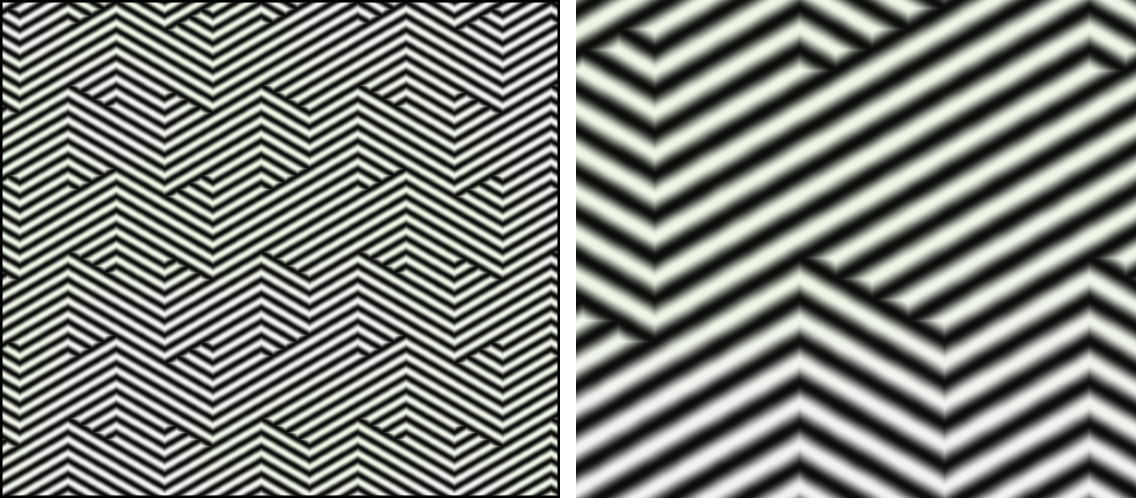
Left: the whole. Right: its middle third, enlarged.
Give the GLSL for this pattern, as a WebGL 2 fragment shader.

```glsl
#version 300 es
precision highp float;
// Interlocking zigzag maze: columns of parallel slanted stripes, soft black on white.
// All columns share one stripe phase; every second column flips its slope inside
// repeating trapezoids, and the trapezoid edges are drawn as black stripes.

#define COLUMN 0.08626   // column width, in canvas widths
#define STRIPE 0.02479   // vertical stripe spacing
#define ORIGIN vec2(0.0352, 0.1526) // first fold, from the top left
#define RISE 2.0         // stripes climbed per column
#define REPEAT 12.0      // stripes per vertical repeat
#define SEAM 6.0         // column where the sequence restarts
#define BLACK_HALF 0.245 // half width of a black line, in stripes
#define SOFTNESS 0.225   // half width of the blurred edge, in stripes
#define BORDER 0.0046    // black frame width
#define WEAR 0.03        // unevenness of line weight

uniform vec2 u_resolution;
out vec4 fragColor;

const vec3 INK = vec3(0.045, 0.055, 0.045);
const vec3 PAPER = vec3(0.945, 0.950, 0.940);
const vec3 GREEN_PAPER = vec3(0.930, 0.965, 0.895);

float hash(vec2 p) {
  vec3 q = fract(p.xyx * 0.1031);
  q += dot(q, q.yzx + 33.33);
  return fract((q.x + q.y) * q.z);
}

float valueNoise(vec2 p) {
  vec2 cell = floor(p), f = fract(p);
  f = f * f * (3.0 - 2.0 * f);
  float low = mix(hash(cell), hash(cell + vec2(1, 0)), f.x);
  float high = mix(hash(cell + vec2(0, 1)), hash(cell + vec2(1, 1)), f.x);
  return mix(low, high, f.y);
}

// Distance to the nearest black centre line, in stripes.
float mazeDistance(vec2 p) {
  float column = (p.x - ORIGIN.x) / COLUMN;
  float index = floor(column);
  float across = column - index;
  float down = (p.y - ORIGIN.y) / STRIPE;

  // Four column kinds: rising, switching, falling, switching.
  float kind = mod(index + 2.0 * step(SEAM, index), 4.0);
  float slope = kind < 1.5 ? 1.0 : -1.0;
  bool switching = mod(kind, 2.0) > 0.5;

  // Trapezoid: positive inside, zero on its slanted edges.
  float halfRepeat = 0.5 * REPEAT;
  float fromCentre = abs(mod(down - 4.0 + halfRepeat, REPEAT) - halfRepeat);
  float inside = 4.0 - RISE * across - fromCentre;
  if (switching && inside > 0.0) slope = -slope;

  float phase = fract(down + slope * RISE * across);
  float toLine = min(phase, 1.0 - phase);
  return switching ? min(toLine, abs(inside)) : toLine;
}

void main() {
  // Canvas widths, measured down from the top left.
  vec2 size = vec2(1.0, u_resolution.y / u_resolution.x);
  vec2 p = gl_FragCoord.xy / u_resolution.x;
  p.y = size.y - p.y;
  float pixel = 1.0 / u_resolution.x;

  // Stripes with soft, slightly uneven edges.
  float weight = BLACK_HALF + WEAR * (valueNoise(p * 110.0) - 0.5);
  float soft = max(SOFTNESS, 0.5 * pixel / STRIPE);
  float white = smoothstep(weight - soft, weight + soft, mazeDistance(p));

  // Faint green tint in broad patches, strongest on the left.
  float greenTint = smoothstep(0.4, 0.8, valueNoise(p * 5.0) + 0.25 * (0.5 - p.x));
  vec3 colour = mix(INK, mix(PAPER, GREEN_PAPER, greenTint), white);

  // Thin black frame.
  vec2 edge = min(p, size - p);
  colour *= smoothstep(BORDER - pixel, BORDER + pixel, min(edge.x, edge.y));
  fragColor = vec4(colour, 1.0);
}
```
